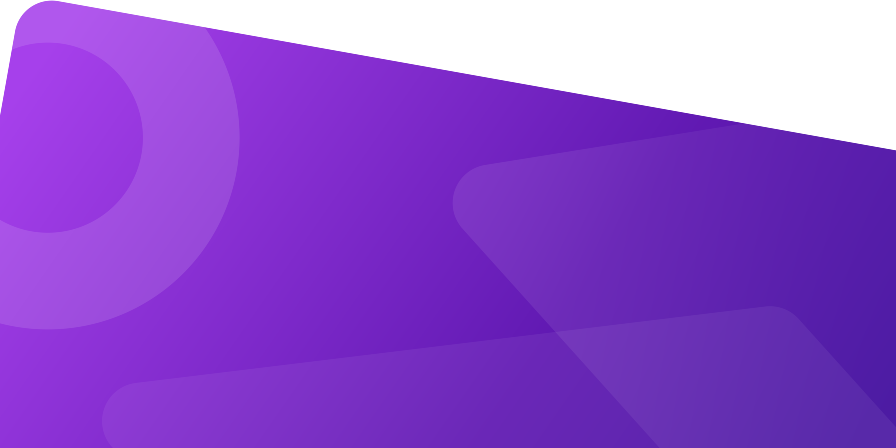
Write a Shadertoy shader that draws this background.

```glsl
// A tilted violet panel with one rounded corner on white, filled by a diagonal
// three-stop gradient and overlaid with a pale ring and two rounded triangles.
// Each shape is a signed distance turned into smooth coverage and blended.

const vec3 WHITE = vec3(1.0);
const vec3 ORCHID = vec3(0.65, 0.25, 0.92);
const vec3 VIOLET = vec3(0.38, 0.10, 0.70);
const vec3 INDIGO = vec3(0.28, 0.08, 0.63);

// Coverage of a shape, one pixel wide at its edge
float coverage(float dist, float pixel) {
    return 1.0 - smoothstep(-0.5 * pixel, 0.5 * pixel, dist);
}

// Quadrant reaching right and down from a rounded top-left corner
float roundedCorner(vec2 p, vec2 center, float tilt, float radius) {
    vec2 right = vec2(cos(tilt), -sin(tilt));
    vec2 up = vec2(sin(tilt), cos(tilt));
    vec2 q = vec2(-dot(p - center, right), dot(p - center, up));
    return length(max(q, 0.0)) + min(max(q.x, q.y), 0.0) - radius;
}

float ring(vec2 p, vec2 center, float inner, float outer) {
    float r = length(p - center);
    return max(r - outer, inner - r);
}

// Squared distance to an edge, and the side of it
vec2 edgeDistance(vec2 p, vec2 a, vec2 b, float winding) {
    vec2 e = b - a;
    vec2 v = p - a;
    vec2 w = v - e * clamp(dot(v, e) / dot(e, e), 0.0, 1.0);
    return vec2(dot(w, w), winding * (v.x * e.y - v.y * e.x));
}

// Triangle grown outwards by the corner radius
float roundedTriangle(vec2 p, vec2 a, vec2 b, vec2 c, float radius) {
    float winding = sign((b.x - a.x) * (a.y - c.y) - (b.y - a.y) * (a.x - c.x));
    vec2 d = min(edgeDistance(p, a, b, winding),
             min(edgeDistance(p, b, c, winding),
                 edgeDistance(p, c, a, winding)));
    return -sqrt(d.x) * sign(d.y) - radius;
}

// Gradient running from the upper left to the lower right
vec3 panelColor(vec2 p) {
    float t = dot(vec2(p.x, 1.0 - p.y), vec2(0.82, 0.57));
    vec3 color = mix(ORCHID, VIOLET, clamp((t - 0.156) / 1.276, 0.0, 1.0));
    return mix(color, INDIGO, clamp((t - 1.432) / 0.7, 0.0, 1.0));
}

void mainImage(out vec4 fragColor, in vec2 fragCoord) {
    // Canvas height is one unit
    vec2 p = fragCoord / iResolution.y;
    float pixel = 1.0 / iResolution.y;
    float cornerRadius = 0.086;

    vec3 color = panelColor(p);

    // Pale ring
    float ringDist = ring(p, vec2(0.1068, 0.6927), 0.2122, 0.428);
    color = mix(color, WHITE, 0.12 * coverage(ringDist, pixel));

    // Upper triangle, fading to the right
    float upper = roundedTriangle(p, vec2(1.0964, 0.5469), vec2(2.638, 0.794),
                                  vec2(2.141, -0.615), cornerRadius);
    float fade = mix(0.085, 0.03, smoothstep(1.0, 2.0, p.x));
    color = mix(color, WHITE, fade * coverage(upper, pixel));

    // Lower triangle
    float lower = roundedTriangle(p, vec2(0.3138, 0.0599), vec2(1.7188, 0.2305),
                                  vec2(3.112, -1.318), cornerRadius);
    color = mix(color, WHITE, 0.06 * coverage(lower, pixel));

    // Clip everything to the tilted panel
    float panel = roundedCorner(p, vec2(0.1156, 0.9154), radians(10.1), 0.0833);
    color = mix(WHITE, color, coverage(panel, pixel));

    fragColor = vec4(color, 1.0);
}
```
